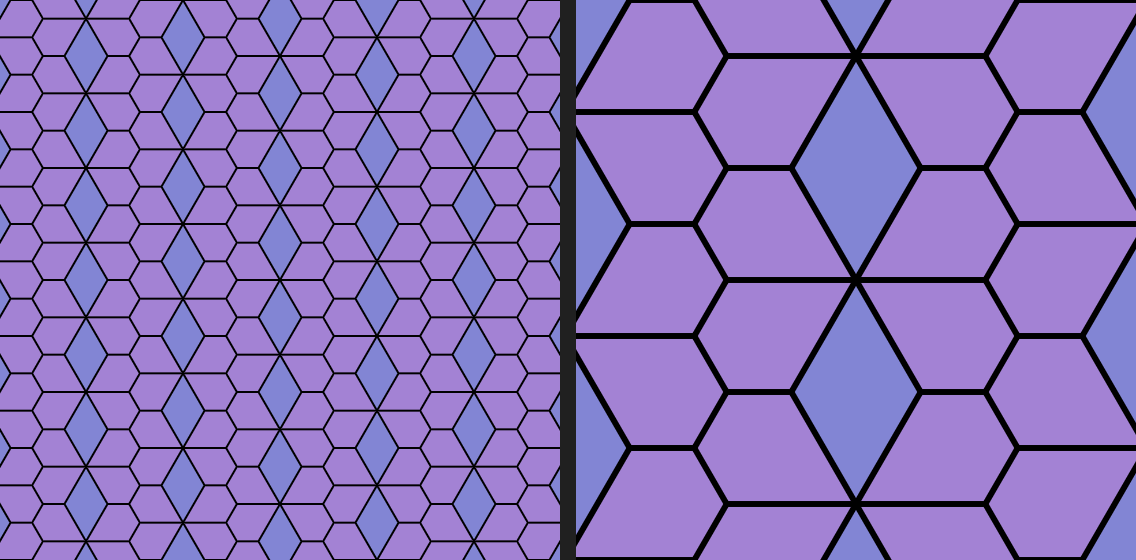
Left: the whole. Right: its middle third, enlarged.
Give the GLSL for this pattern, as a WebGL 2 fragment shader.

```glsl
#version 300 es
precision highp float;

#define ROWS 7.5
#define LINE_WIDTH 0.0266
#define COLUMN_SHIFT 0.25
#define LILAC vec3(0.64, 0.51, 0.83)
#define BLUE vec3(0.51, 0.52, 0.83)
#define INK vec3(0.0)

uniform vec2 u_resolution;
out vec4 fragColor;

const float UNIT = 0.57735027;            // 1 / sqrt(3), half the long crossbar
const float COLUMN_STEP = 2.25 * UNIT;    // distance between diamond columns

float segmentDistance(vec2 p, vec2 a, vec2 b) {
    vec2 ap = p - a;
    vec2 ab = b - a;
    return length(ap - ab * clamp(dot(ap, ab) / dot(ab, ab), 0.0, 1.0));
}

// Distance from y to the nearest multiple of period
float foldPeriod(float y, float period) {
    return abs(y - period * round(y / period));
}

void main() {
    // One unit is the height of one diamond, with a star node at the centre
    vec2 p = (gl_FragCoord.xy - 0.5 * u_resolution) / u_resolution.y * ROWS;
    float pixel = ROWS / u_resolution.y;

    // Sheared columns, each mirrored about its axis
    float column = round(p.x / COLUMN_STEP);
    float x = abs(p.x - column * COLUMN_STEP);
    float y = p.y - column * COLUMN_STEP * 0.0 - column * COLUMN_STEP / COLUMN_STEP * COLUMN_SHIFT;
    vec2 star = vec2(x, foldPeriod(y, 1.0));
    vec2 zigzag = vec2(x, foldPeriod(y, 0.5));

    // Crossbars through the star nodes and beside the diamond waists
    float d = segmentDistance(star, vec2(0.0), vec2(UNIT, 0.0));
    d = min(d, segmentDistance(star, vec2(0.5 * UNIT, 0.5), vec2(UNIT, 0.5)));

    // Diamond sides
    d = min(d, segmentDistance(star, vec2(0.0), vec2(0.5 * UNIT, 0.5)));

    // Zigzag shared by neighbouring columns
    d = min(d, segmentDistance(zigzag, vec2(UNIT, 0.0), vec2(1.25 * UNIT, 0.25)));

    // Fill, then ink the outlines
    vec3 color = mix(LILAC, BLUE, step(star.x, star.y * UNIT));
    float ink = clamp((0.5 * LINE_WIDTH - d) / pixel + 0.5, 0.0, 1.0);
    fragColor = vec4(mix(color, INK, ink), 1.0);
}
```
